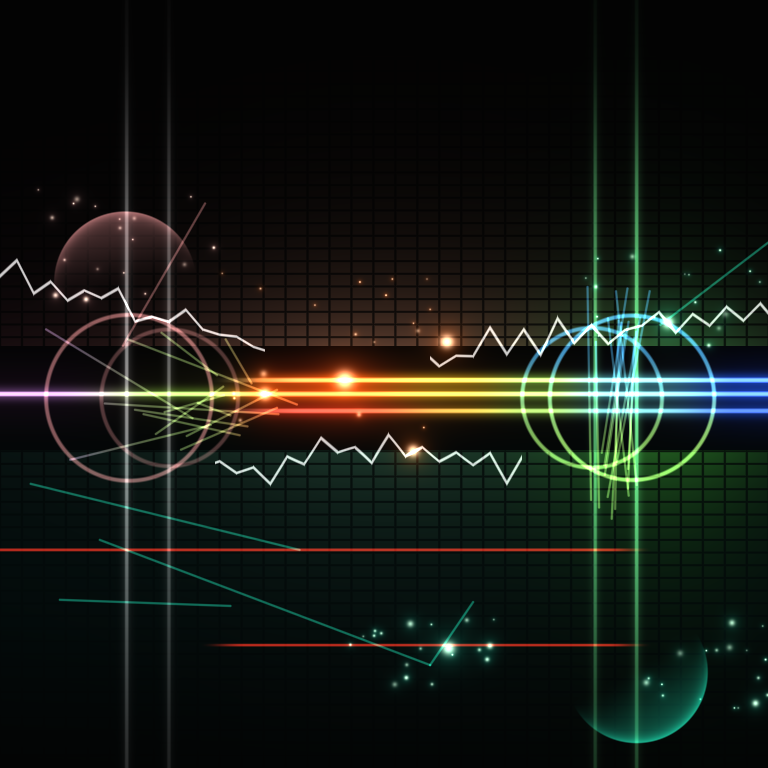
Give the GLSL for this background, as a WebGL 1 fragment shader.

```glsl
precision highp float;
// Dark technical backdrop: a spectrum of beams crosses a black band, framed
// by a grid, rings, planets, jagged traces and sparks.
// Every part is an additive light built from distances and hashed scatter.
uniform vec2 u_resolution;

float hash(float n) { return fract(sin(n * 12.9898) * 43758.5); }
vec2 hash2(float n) { return vec2(hash(n), hash(n + 37.3)); }
float ramp(float a, float b, float x) { return smoothstep(a, b, x); }
float bell(float x, float w) { return exp(-x * x / (w * w)); }

// Soft stroke of half width w at distance d
float stroke(float d, float w) { return 1.0 - ramp(w * 0.3, w + 0.0012, abs(d)); }
float segment(vec2 p, vec2 a, vec2 b) {
  vec2 d = b - a;
  float t = clamp(dot(p - a, d) / dot(d, d), 0.0, 1.0);
  return stroke(length(p - a - d * t), 0.0013);
}
float ring(vec2 p, float x, float r) { return stroke(length(p - vec2(x, 0.482)) - r, 0.003); }

// Spectrum running from left to right
vec3 spectrum(float x) {
  vec3 c = mix(vec3(0.65, 0.42, 0.75), vec3(0.5, 0.75, 0.2), ramp(0.06, 0.23, x));
  c = mix(c, vec3(1.0, 0.42, 0.05), ramp(0.26, 0.36, x));
  c = mix(c, vec3(1.0, 0.8, 0.1), ramp(0.45, 0.58, x));
  c = mix(c, vec3(0.65, 0.95, 0.3), ramp(0.6, 0.7, x));
  c = mix(c, vec3(0.4, 0.9, 0.95), ramp(0.71, 0.8, x));
  return mix(c, vec3(0.12, 0.38, 1.0), ramp(0.85, 0.96, x));
}

// Jagged trace around height y, alternating up and down
float knot(float k) { return 0.032 * (hash(k) - 0.8 + 0.6 * mod(k, 2.0)); }
float trace(vec2 p, float y, float seed) {
  float t = p.x / 0.022 + seed, k = floor(t), a = knot(k), b = knot(k + 1.0);
  return stroke((p.y - y - mix(a, b, t - k)) / length(vec2(1.0, (b - a) / 0.022)), 0.0016);
}

// Spark with a white core and a coloured halo
vec3 spark(vec2 p, float x, float y, float s, vec3 tint) {
  float d = length(p - vec2(x, y));
  return vec3(1.0, 0.95, 0.85) * bell(d, s) + tint * 0.6 * exp(-d / (s * 1.6));
}
vec3 cluster(vec2 p, vec2 c, vec2 size, float seed, vec3 tint) {
  vec3 sum = vec3(0.0);
  for (int i = 0; i < 18; i++) {
    float n = float(i) * 3.17 + seed;
    vec2 q = c + (hash2(n) - 0.5) * size;
    float s = 0.0012 + 0.0032 * pow(hash(n + 9.1), 3.0);
    sum += spark(p, q.x, q.y, s, tint) * (0.3 + 0.6 * hash(n + 5.0));
  }
  return sum;
}

// Planet lit along the rim facing the light
float planet(vec2 p, vec2 c, vec2 light) {
  vec2 q = (p - c) / 0.093;
  float d = length(q), rim = 0.35 + 0.65 * pow(min(d, 1.0), 12.0);
  return rim * (1.0 - ramp(0.98, 1.01, d)) * ramp(-0.1, 1.0, dot(q, light));
}

// Ambient light on both sides of the band, cut by dark grid lines
vec3 gridGlow(vec2 p) {
  float above = step(0.549, p.y) * exp((0.549 - p.y) / 0.085);
  float below = step(p.y, 0.414) * exp((p.y - 0.414) / 0.11);
  float green = bell(p.x - 0.86, 0.16), middle = bell(p.x - 0.5, 0.28);
  vec3 top = vec3(0.25, 0.18, 0.12) * middle + vec3(0.04, 0.25, 0.1) * green + vec3(0.07, 0.03, 0.04);
  vec3 low = vec3(0.08, 0.14, 0.1) * middle + vec3(0.08, 0.24, 0.04) * green + vec3(0.02, 0.045, 0.04);
  vec2 size = vec2(0.0286, 0.0165), cell = abs(fract(p / size) - 0.5) * size;
  float lines = max(ramp(0.0118, 0.0138, cell.x), ramp(0.006, 0.0078, cell.y));
  return (top * above + low * below) * (1.0 - 0.75 * lines);
}

vec3 beam(float y, vec3 c) { return mix(c, vec3(1.0), 0.4) * stroke(y, 0.0032) + 0.45 * c * bell(y, 0.009); }
vec3 beams(vec2 p) {
  vec3 c = spectrum(p.x), rose = mix(vec3(0.9, 0.15, 0.1), c, ramp(0.4, 0.65, p.x));
  float y = p.y - 0.487, start = ramp(0.27, 0.4, p.x);
  float haze = 0.08 + 0.3 * bell(p.x - 0.43, 0.12) + 0.2 * ramp(0.83, 1.0, p.x);
  haze *= bell(y, 0.045) * step(0.414, p.y) * step(p.y, 0.549);
  return beam(y, c) + start * (beam(y - 0.018, c) + 0.7 * beam(y + 0.022, rose)) + c * vec3(1.0, 0.55, 0.8) * haze;
}

float pillar(vec2 p, float x) {
  float fade = bell(p.y - 0.48, 0.32) + 0.25 * (1.0 - ramp(0.7, 0.95, p.y));
  return fade * (0.65 * stroke(p.x - x, 0.0025) + 0.2 * bell(p.x - x, 0.007));
}

// Tangle of fine strokes from one box to another
float tangle(vec2 p, vec2 a, vec2 aSize, vec2 b, vec2 bSize) {
  float sum = 0.0;
  for (int i = 0; i < 13; i++) {
    float n = float(i) * 5.3;
    sum += segment(p, a + hash2(n) * aSize, b + hash2(n + 2.0) * bSize);
  }
  return sum * 0.5;
}

void main() {
  vec2 p = gl_FragCoord.xy / u_resolution, joint = vec2(0.56, 0.134);
  vec3 teal = vec3(0.1, 0.75, 0.6), amber = vec3(1.0, 0.4, 0.08), rose = vec3(0.7, 0.45, 0.45);
  vec3 col = vec3(0.01) + vec3(0.0, 0.025, 0.025) * bell(p.y - 0.25, 0.2) + gridGlow(p) + beams(p);
  col += rose * planet(p, vec2(0.163, 0.632), vec2(-0.2, 0.98));
  col += teal * planet(p, vec2(0.829, 0.125), vec2(0.5, -0.87));

  // Pillars, rings and strokes
  vec3 tint = mix(vec3(0.6, 0.85, 0.4), vec3(0.25, 0.6, 0.85), ramp(0.42, 0.56, p.y));
  col += 0.5 * pillar(p, 0.165) + 0.35 * pillar(p, 0.22);
  col += vec3(0.35, 0.75, 0.45) * (0.8 * pillar(p, 0.775) + 1.1 * pillar(p, 0.829));
  col += rose * (0.7 * ring(p, 0.168, 0.108) + 0.4 * ring(p, 0.221, 0.089));
  col += tint * (0.9 * ring(p, 0.823, 0.107) + 0.8 * ring(p, 0.771, 0.091));
  col += (0.3 + 0.6 * spectrum(p.x)) * tangle(p, vec2(0.06, 0.39), vec2(0.26, 0.19), vec2(0.24, 0.42), vec2(0.16, 0.1));
  col += tint * tangle(p, vec2(0.765, 0.55), vec2(0.09, 0.08), vec2(0.765, 0.31), vec2(0.07, 0.11));
  float links = segment(p, vec2(0.13, 0.297), joint) + segment(p, joint, vec2(0.616, 0.216));
  links += segment(p, vec2(0.04, 0.37), vec2(0.39, 0.284)) + segment(p, vec2(0.078, 0.219), vec2(0.3, 0.211));
  col += teal * 0.5 * (links + segment(p, vec2(1.0, 0.684), vec2(0.86, 0.577)));
  col += rose * 0.5 * segment(p, vec2(0.267, 0.735), vec2(0.16, 0.55));

  // Red scan lines and pale jagged traces
  float red = stroke(p.y - 0.284, 0.0018) + ramp(0.26, 0.32, p.x) * stroke(p.y - 0.16, 0.0016);
  col += vec3(0.7, 0.12, 0.07) * red * (1.0 - ramp(0.79, 0.85, p.x));
  float pale = step(p.x, 0.345) * trace(p, 0.65 - 0.3 * p.x, 4.0);
  pale += step(0.56, p.x) * trace(p, 0.46 + 0.14 * p.x, 42.0);
  pale += step(abs(p.x - 0.48), 0.2) * trace(p, 0.393 + 0.03 * bell(p.x - 0.49, 0.08), 18.0);
  col += 0.78 * pale;

  // Scattered dust, then the brightest sparks
  col += cluster(p, vec2(0.17, 0.68), vec2(0.25, 0.16), 1.0, rose);
  col += cluster(p, vec2(0.43, 0.54), vec2(0.3, 0.22), 80.0, amber);
  col += cluster(p, vec2(0.88, 0.6), vec2(0.25, 0.15), 160.0, teal);
  col += cluster(p, vec2(0.55, 0.15), vec2(0.2, 0.1), 240.0, teal);
  col += cluster(p, vec2(0.92, 0.13), vec2(0.16, 0.13), 320.0, teal);
  col += spark(p, 0.449, 0.505, 0.011, amber) + spark(p, 0.582, 0.555, 0.008, amber);
  col += spark(p, 0.538, 0.413, 0.007, amber) + spark(p, 0.345, 0.487, 0.007, amber);
  col += spark(p, 0.584, 0.156, 0.008, teal) + spark(p, 0.87, 0.58, 0.007, teal);
  gl_FragColor = vec4(min(col, 1.0), 1.0);
}
```
